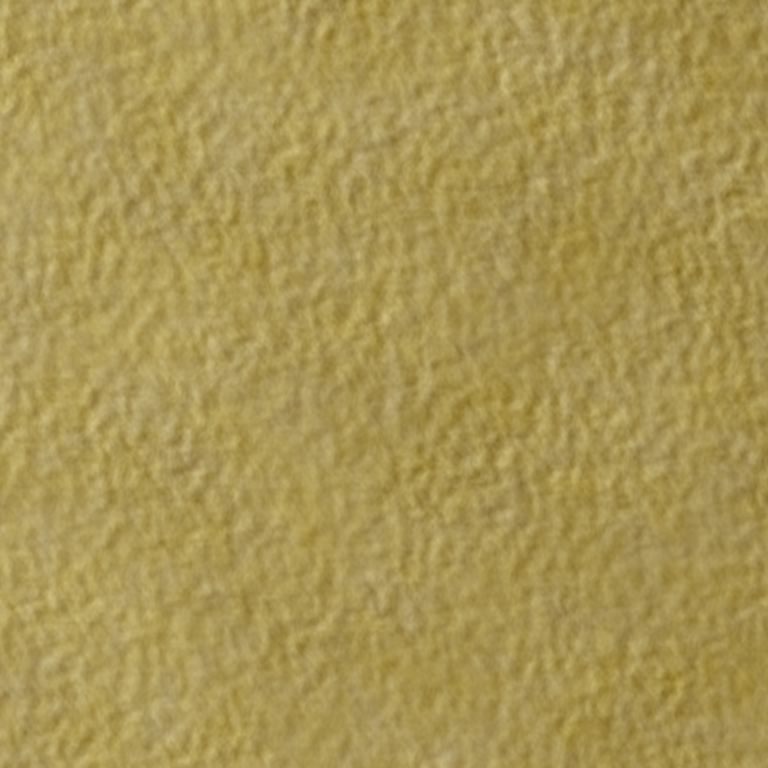
This texture is drawn by a WebGL 1 fragment shader. Its source:

```glsl
precision highp float;
// Soft ochre suede: small raised tufts lit from the upper left, with a gentle falloff.

uniform vec2 u_resolution;

const vec3 MID_COLOR = vec3(0.662, 0.587, 0.332);   // average cloth colour
const vec3 TONE_STEP = vec3(0.045, 0.050, 0.053);   // colour change per unit of tone
const vec3 YELLOW_SHIFT = vec3(0.006, 0.0, -0.055); // warm stain direction
const vec2 TUFT_FREQ = vec2(47.0, 37.0);            // tufts are slightly taller than wide
const vec2 TO_LIGHT = vec2(-0.88, 0.47);
const float RELIEF_REACH = 0.0058;                  // distance between the slope samples
const float RELIEF_GAIN = 2.15;
const float WARP = 0.006;
const float MOTTLE_GAIN = 0.65;
const float CLOUD_GAIN = 0.9;
const float FIBRE_GAIN = 0.45;
const vec2 FALLOFF = vec2(-1.25, 0.30);             // light fades to the lower right

float hash(vec2 p) {
  return fract(sin(dot(p, vec2(12.9898, 78.233))) * 43758.5453);
}

vec2 gradientAt(vec2 cell) {
  float angle = 6.28318 * hash(cell);
  return vec2(cos(angle), sin(angle));
}

// Signed gradient noise with quintic blending.
float noise(vec2 p) {
  vec2 i = floor(p);
  vec2 f = p - i;
  vec2 w = f * f * f * (f * (f * 6.0 - 15.0) + 10.0);
  vec2 e = vec2(1.0, 0.0);
  float a = dot(gradientAt(i), f);
  float b = dot(gradientAt(i + e.xy), f - e.xy);
  float c = dot(gradientAt(i + e.yx), f - e.yx);
  float d = dot(gradientAt(i + e.xx), f - e.xx);
  return mix(mix(a, b, w.x), mix(c, d, w.x), w.y);
}

// Pile height: three octaves, each turned to hide the lattice.
float pileHeight(vec2 uv) {
  vec2 p = uv * TUFT_FREQ;
  mat2 turn = mat2(0.86, 0.51, -0.51, 0.86);
  float height = 0.0;
  float amplitude = 1.0;
  for (int octave = 0; octave < 3; octave++) {
    height += amplitude * noise(p);
    p = turn * p * 2.03 + 17.3;
    amplitude *= 0.5;
  }
  return height;
}

void main() {
  vec2 uv = gl_FragCoord.xy / min(u_resolution.x, u_resolution.y);

  // Bend the tufts so that they clump irregularly.
  vec2 bend = vec2(noise(uv * 19.0 + 5.1), noise(uv * 19.0 + 41.7));
  vec2 p = uv + WARP * bend;

  // Slopes facing the light are bright, the far sides are shaded.
  vec2 reach = TO_LIGHT * RELIEF_REACH;
  float relief = pileHeight(p - reach) - pileHeight(p + reach);
  float roughness = 1.0 + 0.6 * noise(uv * 6.0 + 63.0) + 0.2 * (uv.y - 0.5);

  // Broad light, cloudy patches, mottling and fine fibres.
  float tone = RELIEF_GAIN * roughness * relief;
  tone += dot(FALLOFF, uv - 0.5);
  tone += CLOUD_GAIN * noise(uv * 4.3 + 8.6);
  tone += MOTTLE_GAIN * noise(uv * vec2(25.0, 20.0) + 29.4);
  tone += FIBRE_GAIN * noise(uv * vec2(150.0, 115.0) + 3.7);

  float stain = noise(uv * 11.0 + 77.2) + 0.8 * noise(uv * vec2(44.0, 34.0) + 13.9);

  vec3 color = MID_COLOR + TONE_STEP * tone + YELLOW_SHIFT * stain;
  gl_FragColor = vec4(clamp(color, 0.0, 1.0), 1.0);
}
```
